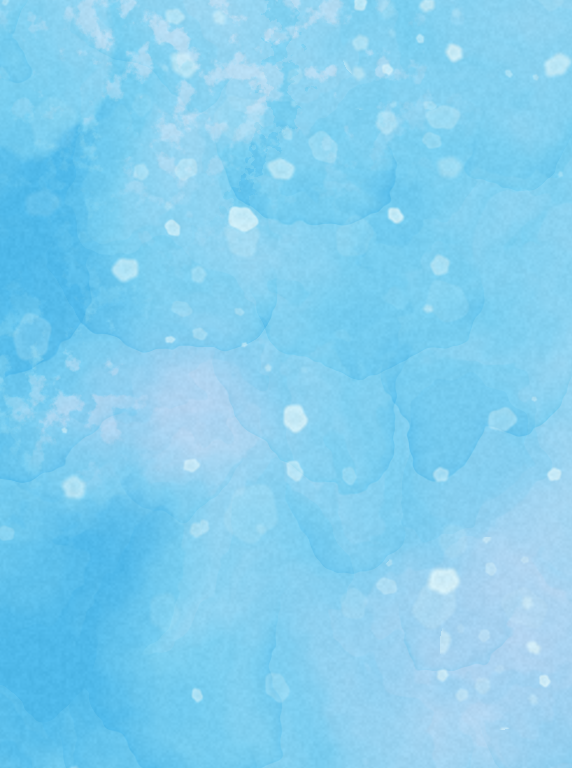
Give the GLSL for this background, as a WebGL 2 fragment shader.

```glsl
#version 300 es
precision highp float;
// Sky-blue watercolour: layered washes with dark drying rims, dry brush and pale flecks.

uniform vec2 u_resolution;
out vec4 outColor;

const vec3 DEEP = vec3(0.31, 0.725, 0.915);
const vec3 AQUA = vec3(0.475, 0.81, 0.94);
const vec3 PALE = vec3(0.645, 0.85, 0.95);
const vec3 FLECK = vec3(0.85, 0.95, 0.975);
const vec3 LILAC_SHIFT = vec3(0.025, -0.022, -0.006);
const vec3 LILAC_LEFT = vec3(0.20, 0.44, 0.13);    // centre, radius
const vec3 LILAC_RIGHT = vec3(0.68, 0.14, 0.24);
const vec3 TORN_PATCH = vec3(0.05, 0.94, 0.125);
const float BASE_TONE = 0.64;
const float CLOUDING = 0.75;
const float BLOOM_STEP = 0.10;
const float MOTTLE = 0.22;
const float WASH_BODY = 0.22;
const float WASH_RIM = 0.17;
const float GRAIN = 0.026;
const int WASHES = 18;

// Pigment pools: centre, radius, tone offset (negative is deeper)
const int POOLS = 9;
const vec4 POOL[POOLS] = vec4[POOLS](
  vec4(0.08, 0.70, 0.20, -0.50), vec4(0.02, 0.10, 0.18, -0.62),
  vec4(0.21, 0.43, 0.13, 0.38), vec4(0.68, 0.14, 0.24, 0.26),
  vec4(0.60, 0.92, 0.22, 0.20), vec4(0.10, 0.29, 0.09, -0.34),
  vec4(0.54, 0.62, 0.14, -0.20), vec4(0.42, 0.06, 0.07, -0.26),
  vec4(0.42, 0.45, 0.13, -0.14));

vec4 hash(vec2 p) {
  vec4 q = fract(p.xyxy * vec4(0.1031, 0.1030, 0.0973, 0.1099));
  q += dot(q, q.wzxy + 33.33);
  return fract((q.xxyz + q.yzzw) * q.zywx);
}

float noise(vec2 p) {
  vec2 i = floor(p), f = fract(p);
  f = f * f * (3.0 - 2.0 * f);
  vec2 e = vec2(0.0, 1.0);
  return mix(mix(hash(i).x, hash(i + e.yx).x, f.x),
             mix(hash(i + e.xy).x, hash(i + e.yy).x, f.x), f.y);
}

float fbm(vec2 p) {
  float sum = 0.0, amp = 0.5;
  for (int i = 0; i < 5; i++) {
    sum += amp * noise(p);
    p = mat2(1.6, 1.2, -1.2, 1.6) * p + 7.3;
    amp *= 0.5;
  }
  return sum;
}

float glow(vec2 p, vec3 spot) {
  vec2 d = (p - spot.xy) / spot.z;
  return exp(-dot(d, d));
}

// Overlapping washes: pigment gathers toward the lower rim
float washes(vec2 p, float px) {
  float tone = 0.0;
  for (int i = 0; i < WASHES; i++) {
    vec4 h = hash(vec2(float(i) + 3.0, 17.0));
    vec2 centre = fract(0.5 + float(i) * vec2(0.7549, 0.5698)) * vec2(0.85, 1.1) - 0.03;
    vec2 v = p - centre;
    float d = length(v) - mix(0.06, 0.16, h.x);
    float inside = smoothstep(px, -px, d);
    float facing = smoothstep(-0.3, 0.6, -v.y / (length(v) + 0.001));
    float depth = min(d, 0.0);
    float pigment = WASH_BODY * exp(depth / 0.05) + WASH_RIM * exp(depth / 0.004);
    tone -= inside * facing * pigment * mix(0.3, 1.0, h.y);
  }
  return tone;
}

// Rounded, uneven flecks, at most one in each cell
float flecks(vec2 p, float cell, vec2 radii, float density, float seed, float px) {
  vec2 id = floor(p / cell);
  vec4 h = hash(id + seed), k = hash(id + seed + 41.0);
  float radius = mix(radii.x, radii.y, h.z * h.z);
  vec2 v = p - (id + 0.5) * cell;
  v -= (h.xy - 0.5) * (cell - 2.4 * radius - 0.012);
  float a = atan(v.y, v.x) + 6.283 * k.x;
  radius *= 1.0 + 0.10 * sin(2.0 * a) + 0.06 * sin(5.0 * a + 9.0 * k.y);
  float soft = px + mix(0.0006, 0.004, k.z * k.z);
  float disc = smoothstep(soft, -soft, length(v) - radius);
  float body = mix(0.8, 1.0, smoothstep(0.2, 1.0, length(v) / radius));
  return disc * body * mix(0.25, 1.0, k.w) * step(h.w, density);
}

void main() {
  float px = 1.0 / u_resolution.y;
  vec2 p = gl_FragCoord.xy * px;
  vec2 wobble = vec2(fbm(p * 6.0), fbm(p * 6.0 + 31.0)) - 0.48;
  vec2 q = p + 0.16 * wobble;

  // Broad pigment, clouding, torn blooms and mottling
  float tone = BASE_TONE + CLOUDING * (fbm(q * 4.0 + 5.0) - 0.48);
  for (int i = 0; i < POOLS; i++) tone += POOL[i].w * glow(q, POOL[i].xyz);
  float bloom = fbm(q * 5.0 + 60.0);
  tone += BLOOM_STEP * (smoothstep(0.42, 0.435, bloom) + smoothstep(0.54, 0.56, bloom) - 1.0);
  tone += MOTTLE * (fbm(q * 22.0 + 90.0) - 0.48);
  float torn = length(q - TORN_PATCH.xy) + 0.04 * (fbm(p * 35.0) - 0.5);
  tone += 0.36 * smoothstep(0.012, -0.012, torn - TORN_PATCH.z);
  tone += washes(p + 0.15 * wobble, px);

  // Ragged dry brush stroke and mottled pale speckle
  float bend = max(0.9 - p.y, 0.0);
  float stroke = abs(p.x - 0.37 + 2.2 * bend * bend) + 0.09 * (fbm(p * 60.0) - 0.5);
  tone -= 0.22 * smoothstep(0.014, 0.010, stroke) * smoothstep(0.66, 0.80, p.y);
  float speckleArea = glow(p, vec3(0.20, 0.94, 0.20)) + glow(p, vec3(0.08, 0.50, 0.11))
    + 0.7 * glow(p, vec3(0.46, 0.92, 0.12));
  tone += 0.5 * speckleArea * smoothstep(0.52, 0.68, fbm(p * 42.0 + 11.0));

  // Colour ramp
  tone = clamp(tone, 0.0, 1.2);
  vec3 color = mix(DEEP, AQUA, min(tone * 2.0, 1.0));
  color = mix(color, PALE, max(tone * 2.0 - 1.0, 0.0));
  color += LILAC_SHIFT * (glow(q, LILAC_LEFT) + glow(q, LILAC_RIGHT));

  // Flecks, denser near the top and lower right
  float crowd = glow(p, vec3(0.48, 0.93, 0.13)) + glow(p, vec3(0.64, 0.16, 0.13));
  vec2 f = p + 0.03 * wobble;
  float faint = flecks(f, 0.13, vec2(0.012, 0.036), 0.38, 5.0, px);
  float bright = flecks(f, 0.068, vec2(0.007, 0.019), 0.13 + 0.5 * crowd, 23.0, px);
  float tiny = flecks(f + 0.02, 0.043, vec2(0.003, 0.011), 0.06 + 0.45 * crowd, 71.0, px);
  color = mix(color, FLECK, 0.28 * faint);
  color = mix(color, FLECK, 0.92 * max(bright, 0.85 * tiny));

  // Paper grain
  color += GRAIN * (noise(p * 330.0) + noise(p * 170.0) - 1.0);
  outColor = vec4(clamp(color, 0.0, 1.0), 1.0);
}
```
